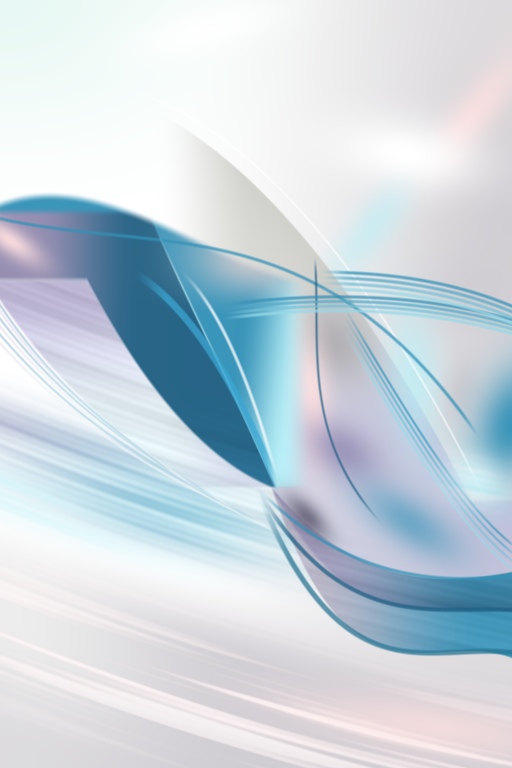
Write a Shadertoy shader that draws this background.

```glsl
const vec3 WHITE = vec3(1), GREY = vec3(.8, .79, .81), DEEP = vec3(.12, .37, .51);
const vec3 BLUE = vec3(.2, .57, .72), CYAN = vec3(.72, .94, .97);
const vec3 LILAC = vec3(.6, .57, .72), ROSE = vec3(1, .88, .88);
vec2 p;
vec3 col;

// Cubic through four evenly spaced heights, t in 0..1
float cubic(float t, vec4 k) {
    t *= 3.;
    float a = t - 1., b = t - 2., c = t - 3.;
    return dot(k, vec4(-a * b * c / 6., t * b * c / 2., -t * a * c / 2., t * a * b / 6.));
}

// Signed distance to the cubic from x0 to x1, positive above it
float above(vec2 q, float x0, float x1, vec4 k) {
    float t = clamp((q.x - x0) / (x1 - x0), 0., 1.), h = .01;
    float slope = (cubic(t + h, k) - cubic(t - h, k)) / (h + h) / (x1 - x0);
    return (q.y - cubic(t, k)) / sqrt(1. + slope * slope);
}

float fill(float d, float soft) {
    float s = soft + .8 / iResolution.x;
    return smoothstep(-s, s, d);
}

float band(float v, float centre, float width) {
    float e = (v - centre) / width;
    return exp(-e * e);
}

// Thin curve with faded ends
void stroke(vec2 q, float x0, float x1, vec4 k, float width, vec3 tint) {
    float ends = smoothstep(x0, x0 + .07, q.x) * smoothstep(x1, x1 - .04, q.x);
    ends = smoothstep(0., .07, q.x - x0) * smoothstep(0., .04, x1 - q.x);
    col = mix(col, tint, .75 * ends * fill(width - abs(above(q, x0, x1, k)), .001));
}

// Soft rotated ellipse: centre in xy, radii in zw
void glow(vec4 e, float angle, vec3 tint, float alpha) {
    float s = sin(angle), k = cos(angle);
    vec2 q = mat2(k, -s, s, k) * (p - e.xy) / e.zw;
    col = mix(col, tint, alpha * exp(-dot(q, q)));
}

// Layered sines, stretched along the sweep
float streaks(float across, float along) {
    float sum = 0., f = 28., amp = .3;
    for (int i = 0; i < 6; i++) {
        sum += amp * sin(across * f + 2. * sin(along * 3. + f) + f);
        f *= 1.73;
        amp *= .83;
    }
    return .5 + .5 * sum;
}

void mainImage(out vec4 fragColor, in vec2 fragCoord) {
    p = fragCoord / iResolution.xy * vec2(1, 1.5);
    float x = p.x, y = p.y, sweep = y + .38 * x - .08 * x * x;
    float st = streaks(sweep, x);

    // Sky and broad light
    col = mix(WHITE, vec3(.87, .86, .87), smoothstep(.3, 1., x));
    glow(vec4(0, 1.5, .4, .25), 0., vec3(.9, .97, .95), .9);
    glow(vec4(1, 1.12, .16, .2), .3, GREY, .8);
    glow(vec4(.93, .93, .12, .1), 0., GREY, .7);
    glow(vec4(.74, 1.07, .15, .04), .9, CYAN, .6);
    glow(vec4(.92, 1.27, .16, .04), .9, ROSE, .8);
    glow(vec4(.79, 1.2, .15, .065), -.15, WHITE, 1.);
    glow(vec4(.4, 1.44, .15, .045), .25, WHITE, .9);

    // Floor and sweeping streaks
    float left = 1. - smoothstep(0., .5, x);
    col = mix(col, mix(GREY + .02, vec3(.93), left), 1. - smoothstep(.36, .52, sweep));
    col = mix(col, GREY, .5 - .5 * smoothstep(.05, .3, sweep));
    col = mix(col, mix(ROSE, WHITE, st), smoothstep(.42, .75, st) * band(sweep, .28, .12) * .9);
    glow(vec4(.85, .08, .25, .05), -.15, ROSE, .7);
    col = mix(col, mix(BLUE, CYAN, st), band(sweep, .635, .075) * band(x, .29, .26) * (1. - .5 * st));
    col = mix(col, LILAC, band(sweep, .66, .06) * left * (.6 - .5 * st));
    col = mix(col, CYAN, band(sweep, .54, .04) * left * st);

    // Boundaries of the folded veils
    vec4 swirlK = vec4(.914, .7, .563, .455), seamK = vec4(1.086, .904, .729, .543);
    vec4 hullK = vec4(.549, .27, .225, .215), foldK = vec4(.549, .352, .309, .305);
    vec4 innerK = vec4(.549, .416, .371, .383), arcK = vec4(1.324, 1.19, .924, .523);
    vec4 ridgeK = vec4(.969, .885, .742, .53);
    float top = fill(-above(p, 0., .66, vec4(1.1, 1.096, 1.002, .938)), .008);
    float belly = above(p, .17, .53, vec4(.953, .758, .625, .549));
    float arc = above(p, .2, .92, arcK), inner = above(p, .53, 1., innerK);

    // Pale swirl
    float swirl = fill(above(p, 0., .55, swirlK), .002) * fill(-belly, .002) * (1. - smoothstep(.5, .56, x));
    vec3 mist = mix(vec3(.86, .92, .94), LILAC + .08, smoothstep(.68, .92, y));
    col = mix(col, mist + .2 * (st - .5), swirl * .75);
    for (float i = 0.; i < 6.; i++)
        stroke(p, -.07, .55 - .04 * i, swirlK + .022 * i, .002, mix(mist, mix(WHITE, BLUE, fract(i * .5)), .6));

    // Arched veil and violet panel
    vec3 veil = mix(vec3(.74, .74, .85), vec3(.8, .8, .78), smoothstep(.65, .95, y));
    col = mix(col, veil, fill(-arc, .001) * fill(inner, .001) * smoothstep(.3, .5, x) * (.45 + .45 * exp(arc * 5.)));
    glow(vec4(.65, .83, .06, .08), .5, GREY * .83, .8);
    glow(vec4(.61, .72, .035, .13), .1, ROSE, .9);
    glow(vec4(.67, .62, .08, .05), -.6, LILAC, .9);
    glow(vec4(.81, .76, .055, .14), .1, CYAN, .7);
    glow(vec4(.8, .48, .11, .045), -.6, BLUE, .6);
    glow(vec4(.9, .74, .035, .07), -.2, GREY, .8);
    glow(vec4(1, .67, .07, .12), -.3, BLUE, .95);

    // Deep body, lighter past its seam
    vec3 body = mix(LILAC * .95, DEEP, smoothstep(.06, .28, x));
    body = mix(body, BLUE, .45 * st * (1. - smoothstep(.55, .75, y)));
    vec3 lit = mix(BLUE, CYAN, smoothstep(.45, .58, x + .15 * (.75 - y)));
    body = mix(body, lit, fill(above(p, .29, .54, seamK), .002));
    body = mix(body, GREY, band(x, .5, .12) * smoothstep(.88, 1., y));
    col = mix(col, body, top * fill(belly, .002) * (1. - smoothstep(.55, .61, x)) * .96);
    glow(vec4(.02, 1.03, .07, .025), -.6, ROSE, .9);

    // Lower hull in two tones
    float fold = above(p, .53, 1., foldK), deepen = smoothstep(.6, .95, x);
    vec3 shade = mix(mix(GREY, LILAC, .4), BLUE, deepen);
    shade = mix(shade, mix(LILAC, DEEP, deepen), fill(fold, .002) * (.45 + .4 * band(fold, 0., .03)));
    float hull = fill(above(p, .53, 1., hullK), .001) * fill(-inner, .001) * step(.53, x);
    col = mix(col, shade + .12 * (st - .5), hull * .9);
    glow(vec4(.6, .49, .055, .025), -.8, LILAC * .6, .8);

    // Fine curved lines
    stroke(p, .5, 1.05, hullK, .005, BLUE * .8);
    stroke(p, .5, 1.05, innerK, .003, BLUE);
    stroke(p, .5, 1.05, foldK, .004, DEEP);
    stroke(p, .25, .95, arcK, .0015, WHITE);
    stroke(p, -.05, .94, vec4(1.086, 1.035, .949, .64), .003, BLUE);
    stroke(p.yx, .47, 1., vec4(.752, .645, .619, .615), .002, DEEP);
    for (float i = 0.; i < 4.; i++) {
        vec3 tint = mix(BLUE, CYAN, i * .25);
        stroke(p, .43, 1.05, vec4(.904, .92, .908, .86) - .009 * i, .003, tint);
        stroke(p, .62, 1.05, vec4(.969, .961, .934, .879) - .011 * i, .003, tint);
        stroke(p, .66, 1.02, vec4(.92, .72, .543, .422) - .016 * i, .002, tint);
    }
    stroke(p, .29, .54, seamK, .0015, CYAN);
    stroke(p, .26, .55, ridgeK, .007, BLUE * 1.15);
    stroke(p, .35, .55, ridgeK + .004, .003, WHITE);
    glow(vec4(.93, .56, .07, .05), -.6, mix(WHITE, CYAN, st), .85);
    fragColor = vec4(clamp(col, 0., 1.), 1);
}
```
